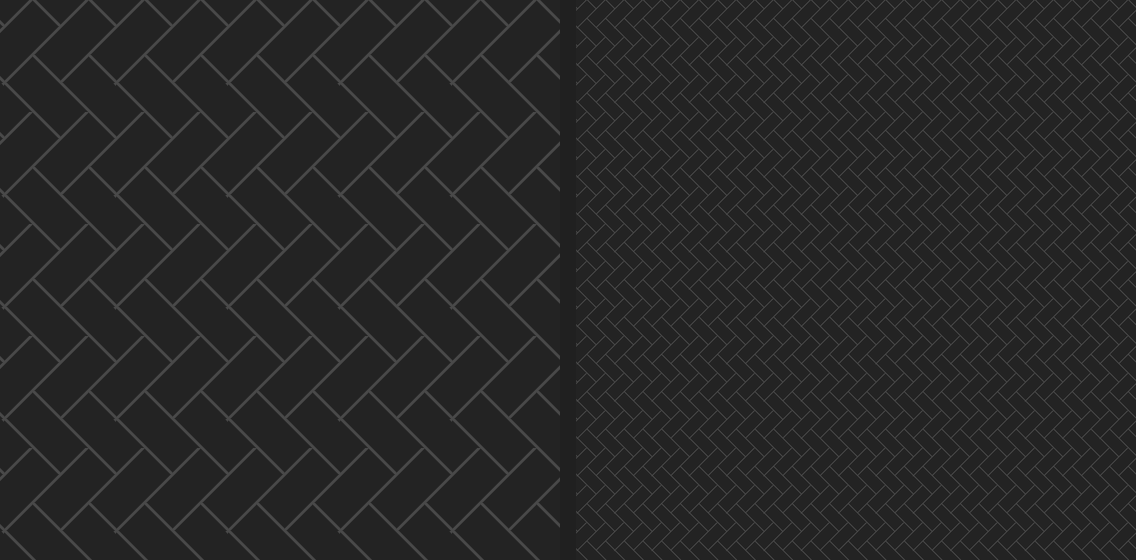
Left: one tile. Right: repeated 3 by 3.
A WebGL 1 fragment shader for this pattern:

```glsl
precision highp float;
// Herringbone of dark 1 by 2 bricks laid at 45 degrees, with thin grey joints.
// Five square tiles across and down, each 4 units wide; every joint is a
// slanted stroke 3 units wide and high, wrapped around its tile.

uniform vec2 u_resolution;

// Position relative to the nearest repeat of a stroke's middle.
vec2 wrapAround(vec2 p, vec2 middle) {
  return mod(p - middle + 2.0, 4.0) - 2.0;
}

// Signed distance to a square-ended stroke along (1, 1); extra lengthens its start.
float strokeDistance(vec2 q, float extra) {
  float along = (q.x + q.y) * 0.70711;
  float across = abs(q.x - q.y) * 0.70711;
  float ends = max(along - 2.1213, -along - 2.1213 - extra);
  return max(across - 0.05, ends);
}

void main() {
  // Tile units, with y pointing down
  vec2 uv = gl_FragCoord.xy / u_resolution;
  vec2 p = vec2(uv.x, 1.0 - uv.y) * 20.0;
  float pixel = 20.0 / min(u_resolution.x, u_resolution.y);

  // Two columns of falling and rising joints per tile
  float joint = 10.0;
  for (int i = 0; i < 2; i++) {
    float column = 2.0 * float(i);
    vec2 falling = wrapAround(p, vec2(2.667 + column, 3.448));
    joint = min(joint, strokeDistance(falling, 0.0));

    // Rising joints are cut flat at the tile top; the first overshoots its foot
    vec2 rising = wrapAround(p, vec2(1.667 + column, 1.448)) * vec2(1.0, -1.0);
    float overshoot = i == 0 ? 0.106 : 0.0;
    float rise = strokeDistance(rising, overshoot);
    joint = min(joint, max(rise, rising.y - 1.448));
  }

  float coverage = 1.0 - smoothstep(-0.6 * pixel, 0.6 * pixel, joint);
  vec3 brickColor = vec3(0.138);
  vec3 jointColor = vec3(0.285);
  gl_FragColor = vec4(mix(brickColor, jointColor, coverage), 1.0);
}
```
